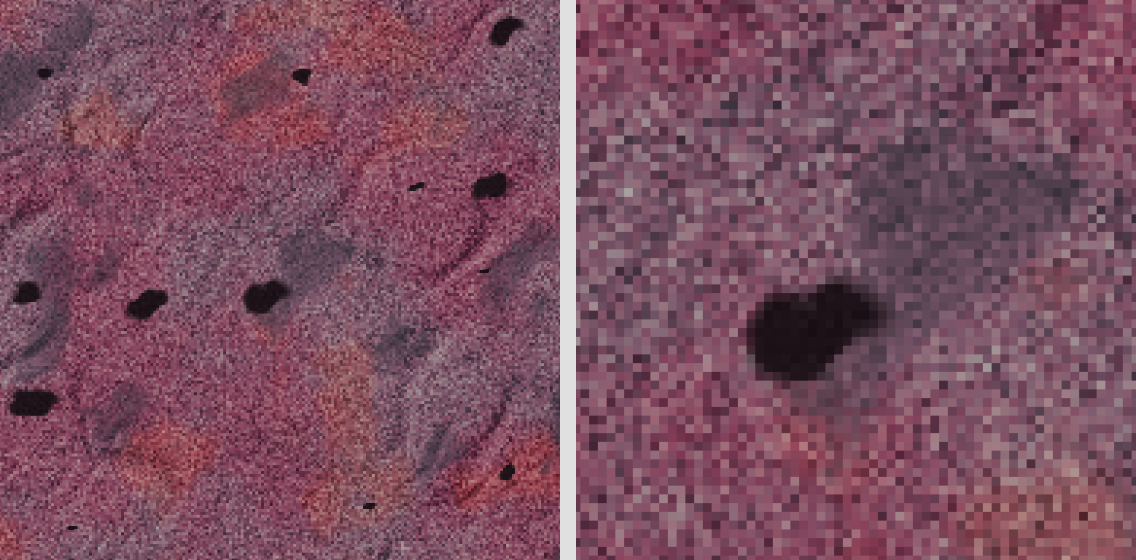
Left: the whole. Right: its middle third, enlarged.
This texture is drawn by a WebGL 1 fragment shader. Its source:

```glsl
precision highp float;
// Rough rose-mauve grained surface with embossed folds, soft recesses and dark pores.

uniform vec2 u_resolution;

#define GRAIN_CELLS 192.0   // grains across the canvas
#define GRAIN_CONTRAST 0.39
#define FOLD_SCALE 7.5      // lumps across the canvas
#define FOLD_CONTRAST 0.62
#define PORE_GRID 5.0
#define PORE_CHANCE 0.55
#define DARK vec3(0.26, 0.10, 0.17)
#define ROSE vec3(0.52, 0.26, 0.36)
#define PALE vec3(0.66, 0.48, 0.52)
#define MAUVE_SHIFT vec3(-0.05, 0.08, 0.055)
#define RED_SHIFT vec3(0.07, -0.005, -0.045)
#define PORE_COLOR vec3(0.11, 0.07, 0.09)

float hash(vec2 p) {
  vec3 q = fract(p.xyx * 0.1031);
  q += dot(q, q.yzx + 33.33);
  return fract((q.x + q.y) * q.z);
}

float noise(vec2 p) {
  vec2 i = floor(p), f = fract(p);
  f = f * f * (3.0 - 2.0 * f);
  return mix(mix(hash(i), hash(i + vec2(1, 0)), f.x),
             mix(hash(i + vec2(0, 1)), hash(i + vec2(1, 1)), f.x), f.y);
}

float fbm(vec2 p) {
  return 0.55 * noise(p) + 0.3 * noise(p * 2.1 + 17.3) + 0.15 * noise(p * 4.3 + 41.7);
}

// Coordinates stretched along the rising diagonal
vec2 alongGrain(vec2 p) {
  return vec2(dot(p, vec2(0.64, 0.77)) * 0.7, dot(p, vec2(-0.77, 0.64)) * 1.15);
}

// Rounded lumps parted by sharp creases
float foldHeight(vec2 p) {
  vec2 warp = vec2(noise(p * 9.0 + 3.1), noise(p * 9.0 + 57.9)) - 0.5;
  vec2 q = alongGrain(p + warp * 0.07) * FOLD_SCALE;
  float broad = abs(2.0 * noise(q + 11.0) - 1.0);
  float fine = abs(2.0 * noise(q * 2.3 + 29.0) - 1.0);
  return 0.7 * smoothstep(0.0, 0.32, broad) + 0.3 * smoothstep(0.0, 0.5, fine);
}

// x: tone, centred on zero; y: tint, from 0 to 1
vec2 grainAt(vec2 cell) {
  float tone = hash(cell) + hash(cell + 211.0) + hash(cell + 433.0) - 1.5;
  return vec2(tone, hash(cell + 677.0));
}

// Scattered, ragged elliptical holes
float poreMask(vec2 p) {
  vec2 ragged = vec2(noise(p * 38.0 + 5.0), noise(p * 38.0 + 83.0)) - 0.5;
  vec2 q = p + ragged * 0.022;
  vec2 home = floor(p * PORE_GRID);
  float mask = 0.0;
  for (int y = -1; y <= 1; y++) {
    for (int x = -1; x <= 1; x++) {
      vec2 cell = home + vec2(x, y) + 90.0;
      float size = hash(cell + 7.0);
      vec2 jitter = 0.2 + 0.6 * vec2(hash(cell + 13.0), hash(cell + 31.0));
      vec2 d = q - (cell - 90.0 + jitter) / PORE_GRID;
      vec2 axis = normalize(vec2(1.0, 1.3 * hash(cell + 47.0) - 0.3));
      float halfWidth = mix(0.011, 0.046, size * size * size);
      vec2 local = vec2(dot(d, axis), dot(d, vec2(-axis.y, axis.x)) * 1.8);
      float hole = 1.0 - smoothstep(0.75, 1.2, length(local) / halfWidth);
      mask = max(mask, hole * step(hash(cell + 61.0), PORE_CHANCE));
    }
  }
  return mask;
}

void main() {
  // Snap to square grains, with edges one pixel soft
  vec2 g = gl_FragCoord.xy / u_resolution.y * GRAIN_CELLS;
  float pixel = min(GRAIN_CELLS / u_resolution.y, 1.0);
  vec2 cell = floor(g);
  vec2 blend = clamp((fract(g) - 0.5) / pixel + 0.5, 0.0, 1.0);
  vec2 p = (cell + blend) / GRAIN_CELLS;
  vec2 grain = mix(mix(grainAt(cell), grainAt(cell + vec2(1, 0)), blend.x),
                   mix(grainAt(cell + vec2(0, 1)), grainAt(cell + vec2(1, 1)), blend.x), blend.y);

  // Relief lit from the upper left, fading in and out
  vec2 toLight = vec2(-0.0035, 0.0035);
  float strength = mix(0.25, 1.0, smoothstep(0.35, 0.65, noise(p * 5.0 + 71.0)));
  float near = foldHeight(p + toLight), far = foldHeight(p - toLight);
  float emboss = clamp(far - near, -0.5, 0.4) * strength;
  float crease = (1.0 - 0.5 * (near + far)) * strength;
  float recess = smoothstep(0.62, 0.76, fbm(alongGrain(p) * 9.0 + 37.0));

  // Tone picks the place on the dark, rose, pale ramp
  float tone = 0.55 + FOLD_CONTRAST * emboss - 0.16 * crease - 0.24 * recess;
  tone += 0.22 * (fbm(p * 7.0 + 19.0) - 0.5);
  tone += GRAIN_CONTRAST * grain.x * (1.0 - 0.5 * recess);
  tone = clamp(tone, 0.0, 1.2);
  vec3 color = tone < 0.5 ? mix(DARK, ROSE, tone * 2.0) : mix(ROSE, PALE, tone * 2.0 - 1.0);

  // Cool mauve and warm red patches
  float hue = fbm(p * 6.0 + 53.0);
  float mauve = smoothstep(0.35, 0.7, hue) * 0.75 + 0.5 * recess + 0.6 * (grain.y - 0.5);
  float red = smoothstep(0.56, 0.74, fbm(p * 6.5 + 101.0)) * (1.0 - 0.5 * recess);
  color += MAUVE_SHIFT * clamp(mauve, -0.2, 1.0) + RED_SHIFT * red;

  color = mix(color, PORE_COLOR + 0.02 * grain.x, poreMask(p));
  gl_FragColor = vec4(color, 1.0);
}
```
